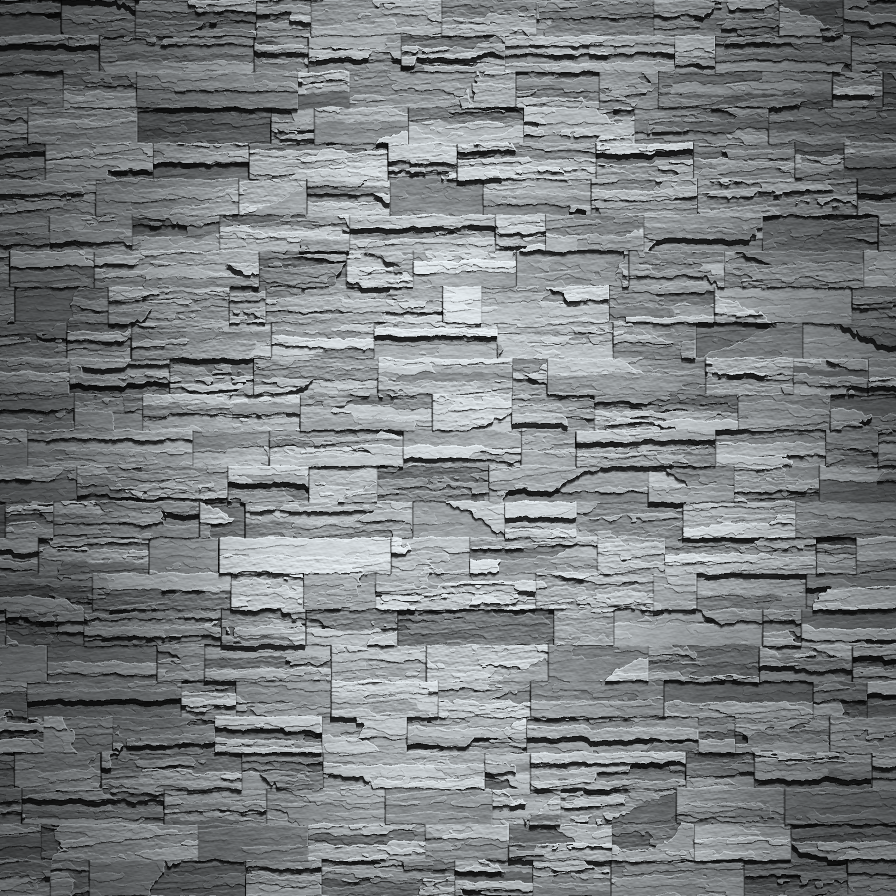
Write a WebGL 2 fragment shader that draws this texture.

```glsl
#version 300 es
precision highp float;

#define ROWS 25.0
#define COLUMNS 8.5
#define LEDGE_DEPTH 0.0108
#define FLAKE_DEPTH 0.0056
#define GRAIN_DEPTH 0.0009
#define FLAKE_SCALE vec2(16.0, 115.0)
#define GRAIN_SCALE vec2(85.0, 300.0)
#define SHADOW_STEP 0.0013
#define DARK_STONE 0.40
#define LIGHT_STONE 0.94
#define SLATE_TINT vec3(0.972, 1.0, 1.016)

uniform vec2 u_resolution;
out vec4 fragColor;

float hash(vec2 p) {
    vec3 q = fract(p.xyx * vec3(0.1031, 0.1030, 0.0973));
    q += dot(q, q.yzx + 33.33);
    return fract((q.x + q.y) * q.z);
}

// Layered, bent sines, roughly within -1..1
float waves(vec2 p) {
    float sum = 0.0, amplitude = 0.42;
    for (int i = 0; i < 4; i++) {
        p = mat2(0.8, -0.6, 0.6, 0.8) * p * 1.75 + 1.3;
        sum += amplitude * sin(p.x + 1.7 * sin(p.y));
        amplitude *= 0.74;
    }
    return sum;
}

// Cellular facets: every cell has its own level and tilt
float flakes(vec2 p) {
    vec2 cell = floor(p);
    float nearest = 9.0, level = 0.0;
    for (int j = -1; j <= 1; j++) {
        for (int i = -1; i <= 1; i++) {
            vec2 id = cell + vec2(i, j);
            vec2 toSeed = id + vec2(hash(id), hash(id + 57.3)) - p;
            float d = dot(toSeed, toSeed);
            if (d < nearest) {
                nearest = d;
                float h = hash(id + 19.7);
                level = h + toSeed.y * (h - 0.3) * 0.8;
            }
        }
    }
    return level;
}

// Height of the wall surface; also gives the stone's own brightness
float relief(vec2 p, out float tone) {
    // Courses with shifted, jittered vertical joints
    float y = p.y * ROWS + 0.045 * waves(p * vec2(45.0, 6.0));
    float row = floor(y);
    float x = p.x * COLUMNS + 7.0 * hash(vec2(row, 3.0)) + 20.0;
    float column = floor(x);
    if (x < column + 0.8 * hash(vec2(column, row))) column -= 1.0;
    vec2 block = vec2(column, row);
    float left = column + 0.8 * hash(block);
    float right = column + 1.0 + 0.8 * hash(block + vec2(1.0, 0.0));

    // Thin ledges inside each block, each snapped off at its own place
    float v = pow(y - row, mix(0.65, 1.5, hash(block + 11.0)));
    float ragged = waves(vec2(x * 7.0, y * 2.0));
    float stepAt = mix(left, right, hash(block + 23.0));
    v += 0.22 * (hash(block + 31.0) - 0.5) * smoothstep(0.0, 0.04, x - stepAt);
    v += 0.035 * ragged;
    float count = 1.0 + floor(0.4 + 3.5 * hash(block + 41.0));
    float ledge = clamp(floor(v * count), 0.0, count - 1.0);
    vec2 id = block + vec2(ledge * 37.0, 61.0);
    float snapAt = mix(left, right, 1.8 * hash(id + 3.0));
    float slant = 1.8 * (hash(id + 7.0) - 0.5);
    float snapped = step(snapAt, x + 0.08 * ragged + slant * (y - row));
    id.y += 101.0 * snapped;
    float level = hash(id);

    // Cleft faces and fine grain, offset for each stone
    vec2 offset = vec2(hash(id + 5.0), hash(id + 9.0)) * 30.0;
    float roughness = mix(0.2, 1.0, hash(id + 13.0));
    vec2 bend = vec2(0.5, 0.4) * waves(p * vec2(36.0, 80.0) + offset);
    float flake = flakes(p * FLAKE_SCALE + offset + bend);
    float grain = waves(p * GRAIN_SCALE + offset);

    float joint = min(x - left, right - x) / COLUMNS;
    tone = mix(DARK_STONE, LIGHT_STONE, 0.65 * hash(id + 17.0) + 0.35 * level);
    tone += 0.18 * roughness * (flake - 0.5) + 0.05 * grain;
    tone *= mix(0.3 + 0.65 * hash(block + 71.0), 1.0, smoothstep(0.0003, 0.0016, joint));
    return LEDGE_DEPTH * level + roughness * (FLAKE_DEPTH * flake + GRAIN_DEPTH * grain);
}

float shade(vec2 p) {
    float tone, unused;
    float height = relief(p, tone);

    // Light falls from above: march upwards for shadow
    float blocked = 0.0, above = height;
    for (int i = 1; i <= 5; i++) {
        float d = SHADOW_STEP * float(i);
        float h = relief(p + vec2(0.15, 1.0) * d, unused);
        if (i == 1) above = h;
        blocked = max(blocked, h - height - 0.8 * d);
    }
    float side = relief(p + vec2(SHADOW_STEP, 0.0), unused);
    float slope = (height - above + 0.25 * (height - side)) / SHADOW_STEP;
    float light = 1.0 + 0.3 * clamp(slope, 0.0, 1.2) + 0.38 * clamp(slope, -1.0, 0.0);
    float shadow = smoothstep(0.0, 0.0032, blocked);
    return tone * light * mix(1.0, 0.2, shadow);
}

void main() {
    // Four samples per pixel
    float value = 0.0;
    for (int i = 0; i < 4; i++) {
        vec2 jitter = vec2(i % 2, i / 2) * 0.5 - 0.25;
        value += 0.25 * shade((gl_FragCoord.xy + jitter) / u_resolution.y);
    }

    // Bright middle, dim borders, soft limit on the highlights
    vec2 fromCentre = gl_FragCoord.xy / u_resolution - vec2(0.53, 0.5);
    float spread = length(fromCentre * vec2(1.2, 0.75));
    value *= mix(1.18, 0.5, smoothstep(0.08, 0.7, spread));
    value *= 1.0 + 0.1 * waves(fromCentre * vec2(3.0, 7.0));
    value /= pow(1.0 + pow(value, 4.0), 0.25);
    fragColor = vec4(clamp(value * SLATE_TINT, 0.0, 1.0), 1.0);
}
```
